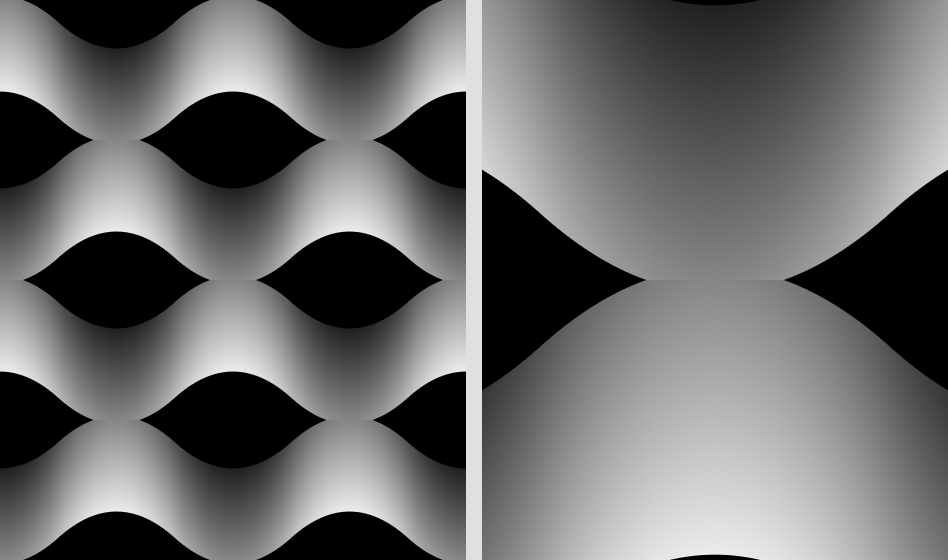
Left: the whole. Right: its middle third, enlarged.
Reproduce this pattern procedurally as a Shadertoy shader.

```glsl
// Overlapping wavy ribbons in grey, leaving black lens-shaped openings between them.
// Each row is a linear ramp shifted by a wave made of parabolic arcs; odd rows move
// half a period, so the openings form a brick layout. Whole repeats make it tile.

#define COLUMNS 2.0        // wave periods across
#define ROWS 4.0           // ribbons down, an even number
#define LENS_HEIGHT 0.346  // half height of an opening, in rows
#define LENS_SWING 0.375   // fall of the opening's edge along the wave, in rows
#define MID_GREY 0.524     // shade where two ribbons meet
#define CONTRAST 0.61      // shade change over one row

// Smooth step from 0 to 1 built from two parabolic arcs
float parabolicWave(float t) {
    float s = min(t, 1.0 - t);
    return t < 0.5 ? 2.0 * s * s : 1.0 - 2.0 * s * s;
}

void mainImage(out vec4 fragColor, in vec2 fragCoord) {
    vec2 uv = fragCoord / iResolution.xy;

    // Position inside the ribbon, measured downward from its top
    float down = (1.0 - uv.y) * ROWS;
    float row = floor(down);
    float depth = fract(down);

    // Distance from the nearest bright crest, in half periods
    float phase = uv.x * COLUMNS + 0.5 * mod(row, 2.0);
    float t = 2.0 * abs(fract(phase + 0.5) - 0.5);
    float wave = parabolicWave(t);

    // Distance inside the ribbon, from the openings above and below
    float upperLens = LENS_HEIGHT - LENS_SWING * (1.0 - wave);
    float lowerLens = LENS_HEIGHT - LENS_SWING * wave;
    float inside = min(depth - upperLens, 1.0 - depth - lowerLens);

    // Convert to pixels along the edge normal for even smoothing
    vec2 cell = iResolution.xy / vec2(2.0 * COLUMNS, ROWS);
    float slope = LENS_SWING * 4.0 * min(t, 1.0 - t) * cell.y / cell.x;
    float edgePixels = inside * cell.y / sqrt(1.0 + slope * slope);
    float ribbon = clamp(edgePixels + 0.5, 0.0, 1.0);

    // Ramp down the ribbon, shifted by the wave
    float shade = MID_GREY + CONTRAST * (depth - wave);
    fragColor = vec4(vec3(shade * ribbon), 1.0);
}
```
